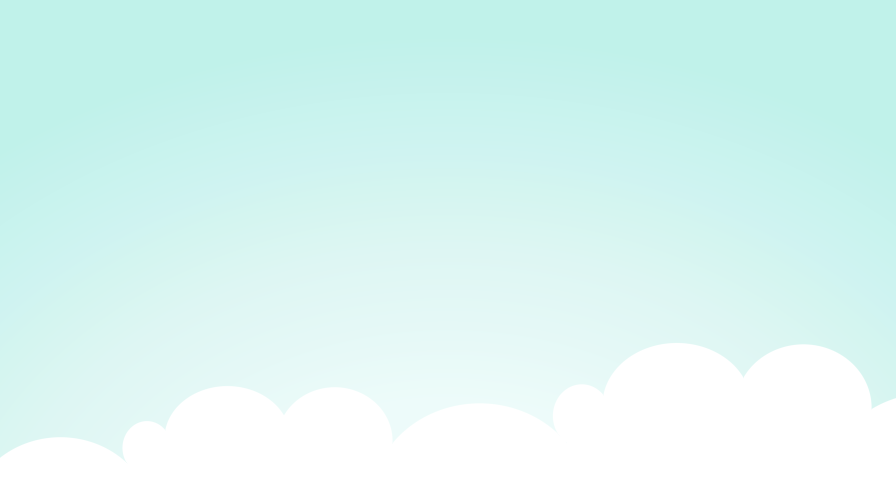
This background is drawn by a WebGL 2 fragment shader. Its source:

```glsl
#version 300 es
precision highp float;
// A pale mint sky with a wide elliptical glow rising from below the horizon,
// behind a bank of flat white clouds. One cloud group, made of ellipses and
// a filled body, is repeated at a growing scale. Lengths are canvas heights.

uniform vec2 u_resolution;
out vec4 outColor;

const vec3 MINT  = vec3(0.753, 0.949, 0.918);
const vec3 AQUA  = vec3(0.812, 0.953, 0.945);
const vec3 PALE  = vec3(0.832, 0.961, 0.941);
const vec3 MIST  = vec3(0.870, 0.965, 0.953);
const vec3 HAZE  = vec3(0.898, 0.974, 0.966);
const vec3 GLOW  = vec3(0.930, 0.986, 0.980);
const vec3 CLOUD = vec3(1.0);

// Approximate signed distance to an axis-aligned ellipse.
float ellipse(vec2 p, vec2 center, vec2 radii) {
    vec2 d = p - center;
    float k = length(d / radii);
    float slope = length(d / (radii * radii));
    return k * (k - 1.0) / max(slope, 1e-4);
}

// Signed distance to a column between two x values, below a top edge.
float column(vec2 p, float left, float right, float top) {
    return max(max(left - p.x, p.x - right), p.y - top);
}

// A low hill, a small puff and two large puffs on a solid body.
float cloudGroup(vec2 p) {
    float d = ellipse(p, vec2(-0.123, -0.2685), vec2(0.183, 0.167));
    d = min(d, ellipse(p, vec2(0.0486, -0.1227), vec2(0.0486, 0.0532)));
    d = min(d, ellipse(p, vec2(0.2083, -0.1042), vec2(0.125, 0.1042)));
    d = min(d, ellipse(p, vec2(0.4213, -0.1088), vec2(0.1146, 0.1065)));
    return min(d, column(p, 0.023, 0.421, -0.104));
}

// The whole bank: a floor, two scaled groups and a hill at the right edge.
float cloudBank(vec2 p) {
    float d = p.y - 0.081;
    for (int i = 0; i < 2; i++) {
        float step = float(i);
        float scale = 1.0 + 0.18 * step;
        vec2 origin = vec2(0.243, 0.234) + step * vec2(0.854, 0.0855);
        d = min(d, scale * cloudGroup((p - origin) / scale));
    }
    return min(d, ellipse(p, vec2(1.843, 0.0), vec2(0.22)));
}

// Blend to the next colour as the radius shrinks from outer to inner.
vec3 blendInward(vec3 base, vec3 next, float r, float outer, float inner) {
    return mix(base, next, clamp((outer - r) / (outer - inner), 0.0, 1.0));
}

vec3 sky(vec2 p, float centerX) {
    float r = length((p - vec2(centerX, -0.204)) * vec2(0.77, 1.0));
    vec3 color = blendInward(MINT, AQUA, r, 1.134, 0.903);
    color = blendInward(color, PALE, r, 0.903, 0.833);
    color = blendInward(color, MIST, r, 0.833, 0.706);
    color = blendInward(color, HAZE, r, 0.706, 0.556);
    return blendInward(color, GLOW, r, 0.556, 0.405);
}

void main() {
    vec2 p = gl_FragCoord.xy / u_resolution.y;
    float pixel = 1.0 / u_resolution.y;
    float aspect = u_resolution.x / u_resolution.y;

    float cover = smoothstep(0.7 * pixel, -0.7 * pixel, cloudBank(p));
    vec3 color = mix(sky(p, 0.5 * aspect), CLOUD, cover);
    outColor = vec4(color, 1.0);
}
```
